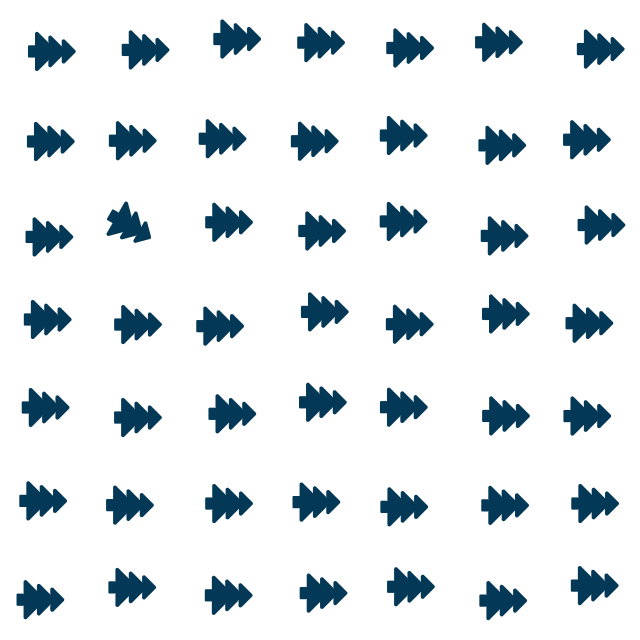
Give the GLSL for this pattern, as a Shadertoy shader.

```glsl
// Dark blue fir trees lying on their side, one per cell of a loose square grid on white.
// Each tree is a union of rounded triangles and a trunk; a hash shifts it inside its cell,
// and one tree is turned. Trees never leave their cell, so the whole tiles.

#define REPEATS 7.0
#define JITTER 0.1                    // largest shift, in cells
#define TIERS 3
#define TIER_BACK -0.162              // back edge of the widest tier
#define TIER_STEP 0.146
#define TIER_SIZE 0.193               // half height of the widest tier
#define TIER_SHRINK 0.041
#define ROUNDING 0.021
#define TURNED_CELL vec2(1.0, 4.0)
#define TURN 0.524                    // radians
#define INK vec3(0.01, 0.22, 0.34)
#define PAPER vec3(1.0)

vec2 hash22(vec2 cell) {
    vec3 p = fract(cell.xyx * vec3(0.1031, 0.1030, 0.0973) + 0.37);
    p += dot(p, p.yzx + 33.33);
    return fract((p.xx + p.yz) * p.zy);
}

// Right-angled triangle pointing along +x, with its back edge on x = 0
float triangleDistance(vec2 p, float size) {
    p.y = abs(p.y);
    float along = clamp((p.x - p.y + size) / (2.0 * size), 0.0, 1.0);
    float slant = length(p - size * vec2(along, 1.0 - along));
    float back = length(vec2(p.x, max(p.y - size, 0.0)));
    bool inside = p.x > 0.0 && p.x + p.y < size;
    return min(slant, back) * (inside ? -1.0 : 1.0);
}

float boxDistance(vec2 p, vec2 halfSize) {
    vec2 q = abs(p) - halfSize;
    return length(max(q, 0.0)) + min(max(q.x, q.y), 0.0);
}

float treeDistance(vec2 p) {
    // Trunk
    float d = boxDistance(p - vec2(-0.195, 0.0), vec2(0.051, 0.053)) - 0.014;
    // Tiers, narrowing towards the tip
    for (int i = 0; i < TIERS; i++) {
        float n = float(i);
        vec2 q = p - vec2(TIER_BACK + n * TIER_STEP, 0.0);
        d = min(d, triangleDistance(q, TIER_SIZE - n * TIER_SHRINK) - ROUNDING);
    }
    return d;
}

void mainImage(out vec4 fragColor, in vec2 fragCoord) {
    // Cell and shifted local position
    vec2 grid = fragCoord / iResolution.xy * REPEATS;
    vec2 cell = mod(floor(grid), REPEATS);
    vec2 p = fract(grid) - 0.5 - JITTER * (2.0 * hash22(cell) - 1.0);

    // The single turned tree
    if (cell == TURNED_CELL) {
        float c = cos(TURN), s = sin(TURN);
        p = vec2(c * p.x - s * p.y, s * p.x + c * p.y);
    }

    // Smooth edge one pixel wide
    float pixel = REPEATS / min(iResolution.x, iResolution.y);
    float coverage = clamp(0.5 - treeDistance(p) / pixel, 0.0, 1.0);
    fragColor = vec4(mix(PAPER, INK, coverage), 1.0);
}
```
